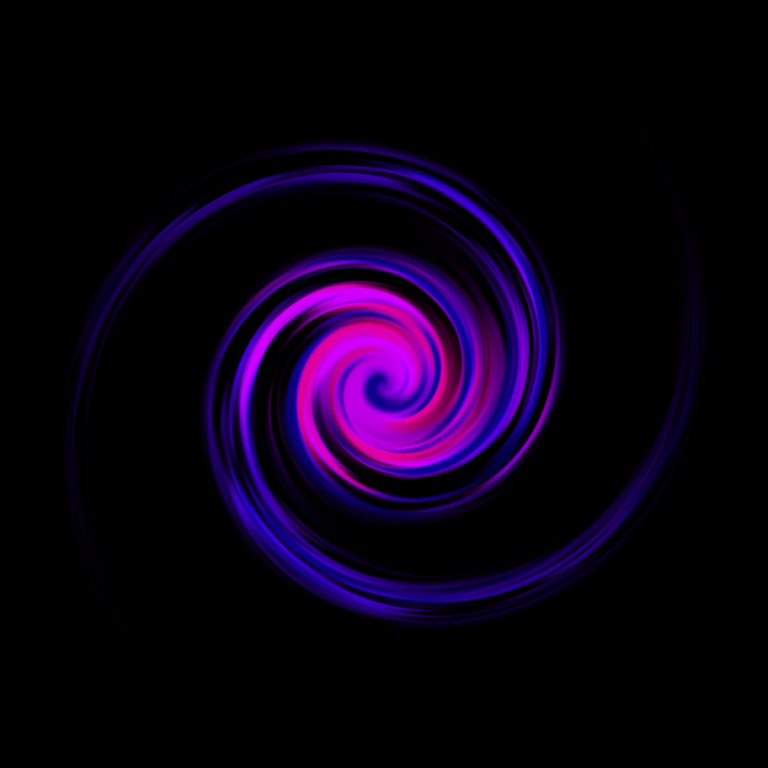
This background is drawn by a WebGL 1 fragment shader. Its source:

```glsl
precision highp float;
// A two-armed violet spiral galaxy on black.
// Space is unwound by a logarithmic twist, so that the arms become one plain
// ellipse and soft gradient noise inside it becomes long curved streaks.

uniform vec2 u_resolution;

const vec3 ARM_BLUE = vec3(0.28, 0.0, 0.90);
const vec3 DEEP_BLUE = vec3(0.06, 0.0, 0.58);
const vec3 MAGENTA = vec3(0.82, 0.0, 1.0);
const vec3 PINK = vec3(0.88, 0.0, 0.58);

const float ARM_PITCH = 0.198;       // radians of twist grow as log(r) / pitch
const float TWIST_SOFTNESS = 0.04;   // keeps the winding finite at the centre
const float TWIST_RADIUS = 0.2358;   // the arms cross the x axis near here
const vec2 GALAXY_SIZE = vec2(0.43, 0.175);  // half axes once unwound
const float STREAK_SCALE = 12.0;
const float TINT_SCALE = 10.0;
const float DISC_RADIUS = 0.23;      // reach of the pink tints
const float CORE_RADIUS = 0.125;     // reach of the unbroken centre
const vec2 HEART = vec2(-0.005, -0.075);     // brightest magenta cloud
const float HEART_SIZE = 0.045;

vec2 gradientAt(vec2 cell) {
  float h = fract(sin(dot(cell, vec2(127.1, 311.7))) * 43758.5);
  float angle = 6.28318 * h;
  return vec2(cos(angle), sin(angle));
}

float gradientNoise(vec2 p) {
  vec2 cell = floor(p);
  vec2 f = p - cell;
  vec2 u = f * f * f * (f * (f * 6.0 - 15.0) + 10.0);
  vec2 e = vec2(1.0, 0.0);
  float a = dot(gradientAt(cell), f);
  float b = dot(gradientAt(cell + e.xy), f - e.xy);
  float c = dot(gradientAt(cell + e.yx), f - e.yx);
  float d = dot(gradientAt(cell + e.xx), f - e.xx);
  return mix(mix(a, b, u.x), mix(c, d, u.x), u.y);
}

float fbm(vec2 p) {
  float sum = 0.0;
  float weight = 1.0;
  for (int i = 0; i < 3; i++) {
    sum += weight * gradientNoise(p);
    p = p * 2.03 + vec2(17.3, 9.1);
    weight *= 0.5;
  }
  return sum;
}

vec2 unwind(vec2 p) {
  float twist = log((length(p) + TWIST_SOFTNESS) / TWIST_RADIUS) / ARM_PITCH;
  float c = cos(twist);
  float s = sin(twist);
  return vec2(c * p.x + s * p.y, c * p.y - s * p.x);
}

void main() {
  vec2 p = (gl_FragCoord.xy - 0.5 * u_resolution)
         / min(u_resolution.x, u_resolution.y);
  float r = length(p);
  vec2 q = unwind(p);

  float streakNoise = fbm(q * STREAK_SCALE + vec2(3.7, 8.2));
  float tintNoise = fbm(q * TINT_SCALE + vec2(41.3, 27.9));
  float pinkNoise = fbm(q * TINT_SCALE + vec2(73.1, 5.4));

  // Brightness: a ragged ellipse cut into streaks, with a solid core
  float ellipse = length(q / GALAXY_SIZE);
  float body = 1.0 - smoothstep(0.62, 1.12, ellipse + 0.25 * streakNoise);
  float core = 1.0 - smoothstep(0.4 * CORE_RADIUS, CORE_RADIUS, r);
  float streaks = smoothstep(-0.32, 0.28, streakNoise);
  float glow = body * mix(streaks, 1.0, 0.9 * core);

  // Tint: blue arms, then magenta and pink towards the centre
  vec2 fromHeart = (p - HEART) / HEART_SIZE;
  float heart = exp(-dot(fromHeart, fromHeart));
  float disc = 1.0 - smoothstep(0.6, 1.0, r / DISC_RADIUS + 0.5 * pinkNoise);
  float warmth = smoothstep(-0.3, 0.25, tintNoise + 0.15 * core + 0.4 * heart);
  float pinkness = smoothstep(-0.1, 0.35, pinkNoise + 0.1 - 0.15 * core);
  vec3 cool = mix(ARM_BLUE, DEEP_BLUE, smoothstep(0.0, 0.4, -tintNoise));
  vec3 warm = mix(MAGENTA, PINK, pinkness);
  vec3 colour = mix(cool, warm, warmth * disc);

  gl_FragColor = vec4(colour * glow, 1.0);
}
```
